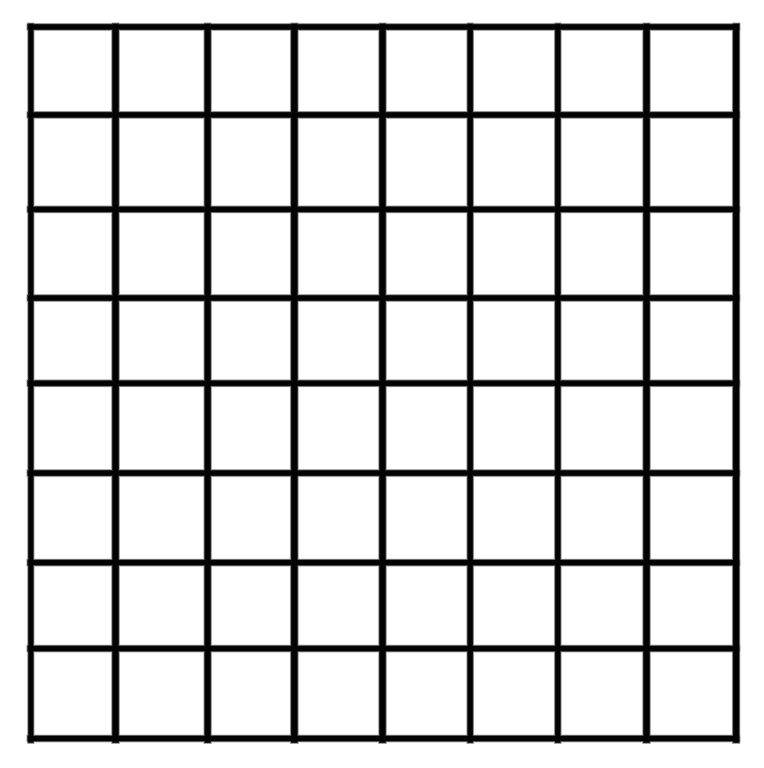
Reproduce this pattern procedurally as a Shadertoy shader.

```glsl
// Draws a hand-ruled eight by eight grid of black lines on white.

const int   CELLS = 8;
const vec2  GRID_MIN = vec2(0.0404, 0.0384);   // centre of the first lines
const vec2  GRID_MAX = vec2(0.9635, 0.9649);   // centre of the last lines
const float OVERHANG = 0.0050;                 // line ends beyond the frame
const float FOOT = 0.0012;                     // extra length of uprights below
const float SOFTNESS = 0.0034;                 // width of the blurred edge
const vec3  PAPER = vec3(1.0);
const vec3  INK = vec3(0.01);

// Ruling errors and widths, left to right
const float UPRIGHT_DRIFT[9] = float[9](
    0.0, -0.0046, 0.0006, -0.0013, -0.0013, -0.0019, -0.0026, -0.0019, 0.0);
const float UPRIGHT_WIDTH[9] = float[9](
    0.0080, 0.0097, 0.0094, 0.0098, 0.0096, 0.0084, 0.0084, 0.0096, 0.0094);

// Ruling errors, bottom to top
const float LEVEL_DRIFT[9] = float[9](
    0.0, 0.0013, -0.0026, -0.0018, -0.0007, -0.0055, -0.0059, 0.0013, 0.0);
const float LEVEL_WIDTH = 0.0085;

// Signed distance to an axis-aligned box
float boxDistance(vec2 p, vec2 lower, vec2 upper) {
    vec2 d = abs(p - 0.5 * (lower + upper)) - 0.5 * (upper - lower);
    return length(max(d, 0.0)) + min(max(d.x, d.y), 0.0);
}

float gridDistance(vec2 p) {
    vec2 start = GRID_MIN - OVERHANG;
    vec2 end = GRID_MAX + OVERHANG;
    float nearest = 1.0;
    for (int i = 0; i <= CELLS; i++) {
        vec2 centre = mix(GRID_MIN, GRID_MAX, float(i) / float(CELLS));
        centre += vec2(UPRIGHT_DRIFT[i], LEVEL_DRIFT[i]);
        vec2 halfWidth = 0.5 * vec2(UPRIGHT_WIDTH[i], LEVEL_WIDTH);

        float upright = boxDistance(p,
            vec2(centre.x - halfWidth.x, start.y - FOOT),
            vec2(centre.x + halfWidth.x, end.y));
        float level = boxDistance(p,
            vec2(start.x, centre.y - halfWidth.y),
            vec2(end.x, centre.y + halfWidth.y));
        nearest = min(nearest, min(upright, level));
    }
    return nearest;
}

void mainImage(out vec4 fragColor, in vec2 fragCoord) {
    vec2 uv = fragCoord / iResolution.xy;
    float edge = 0.5 * max(SOFTNESS, 1.0 / iResolution.y);
    float ink = 1.0 - smoothstep(-edge, edge, gridDistance(uv));
    fragColor = vec4(mix(PAPER, INK, ink), 1.0);
}
```
